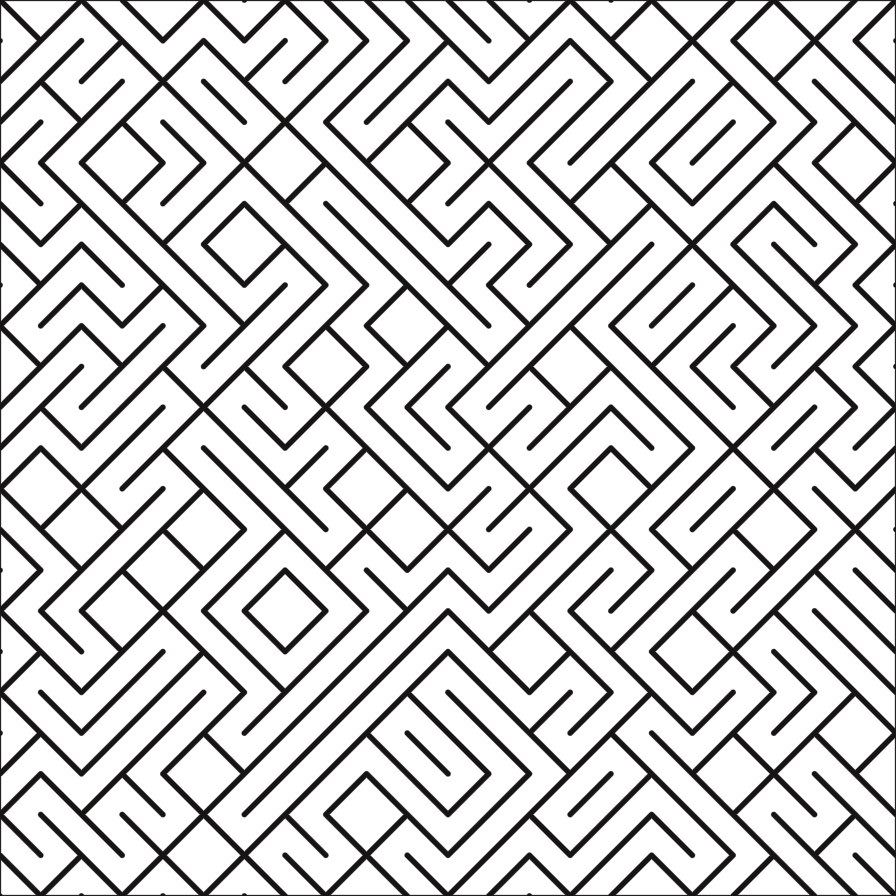
A Shadertoy shader for this pattern:

```glsl
const float CELLS = 22.0;           // cells per canvas height
const float STROKE_RADIUS = 0.068;  // in cell units
const float FRAME_WIDTH = 0.0012;   // in canvas units
const vec3 PAPER = vec3(1.0);
const vec3 INK = vec3(0.09, 0.08, 0.08);

float hash(vec2 p) {
    return fract(sin(dot(p, vec2(127.1, 311.7))) * 43758.5453);
}

float segmentDistance(vec2 p, vec2 a, vec2 b) {
    vec2 ab = b - a;
    float t = clamp(dot(p - a, ab) / dot(ab, ab), 0.0, 1.0);
    return length(p - a - ab * t);
}

// Distance to the diagonal that a cell picks at random
float diagonalDistance(vec2 p, vec2 cell) {
    vec2 local = p - cell;
    if (hash(cell + 3.0) < 0.5) local.x = 1.0 - local.x;
    return segmentDistance(local, vec2(0.0), vec2(1.0));
}

// Nearest diagonal, including round caps reaching in from neighbours
float mazeDistance(vec2 p) {
    vec2 home = floor(p);
    float nearest = 2.0;
    for (int y = -1; y <= 1; y++) {
        for (int x = -1; x <= 1; x++) {
            vec2 cell = home + vec2(x, y);
            nearest = min(nearest, diagonalDistance(p, cell));
        }
    }
    return nearest;
}

// Distance from a point inside the canvas to its closest side
float frameDistance(vec2 p, vec2 size) {
    vec2 side = min(p, size - p);
    return min(side.x, side.y);
}

float coverage(float signedDistance, float softness) {
    return 1.0 - smoothstep(-softness, softness, signedDistance);
}

void mainImage(out vec4 fragColor, in vec2 fragCoord) {
    vec2 uv = fragCoord / iResolution.y;
    vec2 canvas = iResolution.xy / iResolution.y;
    float softness = 0.8 / iResolution.y;

    float strokes = (mazeDistance(uv * CELLS) - STROKE_RADIUS) / CELLS;
    float frame = frameDistance(uv, canvas) - FRAME_WIDTH;

    float ink = coverage(min(strokes, frame), softness);
    fragColor = vec4(mix(PAPER, INK, ink), 1.0);
}
```
